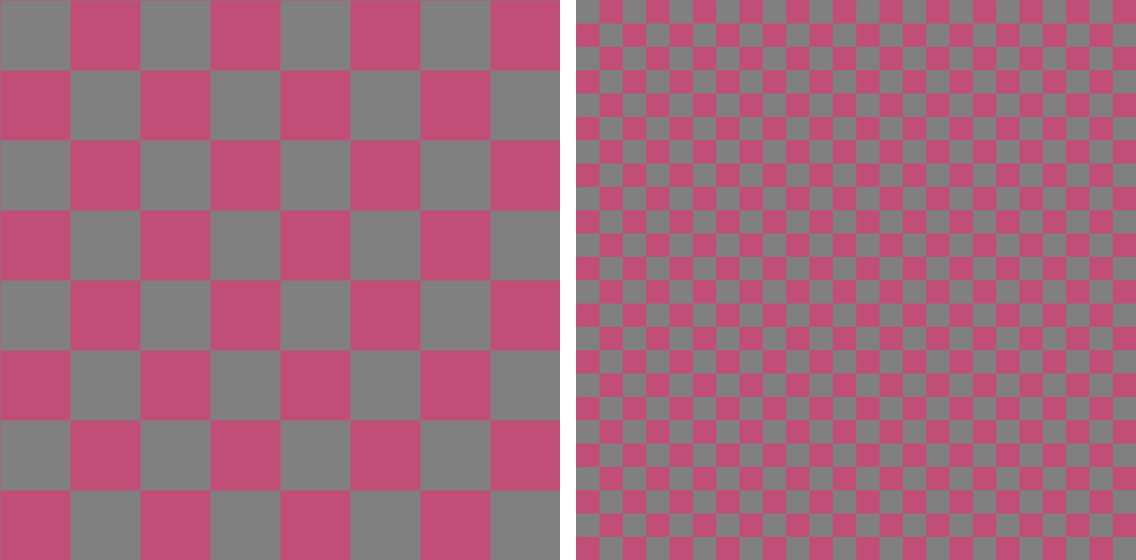
Left: one tile. Right: repeated 3 by 3.
This pattern is drawn by a WebGL 2 fragment shader. Its source:

```glsl
#version 300 es
precision highp float;
// Two-colour checkerboard of flat squares, four repeats across and four down.
// Each axis is a box-filtered square wave; the product of both waves
// gives the checks, and whole repeats make the canvas tile.

#define REPEATS 4.0
#define EDGE_SHIFT vec2(0.0009, -0.0009)
#define ROSE vec3(0.757, 0.306, 0.467)
#define GRAY vec3(0.502, 0.502, 0.502)

uniform vec2 u_resolution;
out vec4 fragColor;

// Square wave of period 2, +1 on [0,1) and -1 on [1,2), averaged over one pixel
vec2 squareWave(vec2 p, vec2 pixelSize) {
    vec2 edgeDistance = 0.5 - abs(mod(p + 0.5, 2.0) - 1.0);
    return clamp(2.0 * edgeDistance / pixelSize, -1.0, 1.0);
}

void main() {
    vec2 uv = gl_FragCoord.xy / u_resolution;

    // Two squares per repeat along each axis
    float squares = 2.0 * REPEATS;
    vec2 wave = squareWave((uv - EDGE_SHIFT) * squares, squares / u_resolution);

    // Equal signs give rose, opposite signs give gray
    float check = 0.5 + 0.5 * wave.x * wave.y;
    fragColor = vec4(mix(GRAY, ROSE, check), 1.0);
}
```
